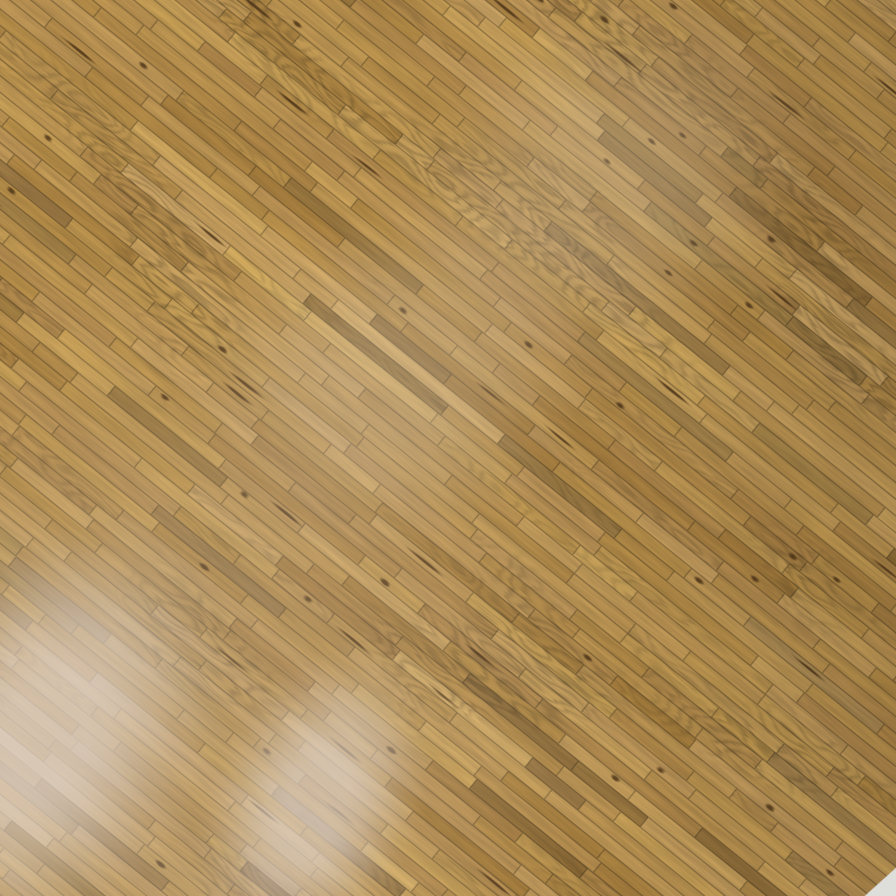
Give the GLSL for this texture, as a Shadertoy shader.

```glsl
const float BOARD_ANGLE = -0.68;
const float BOARD_WIDTH = 0.0145;
const float BOARD_LENGTH = 0.155;
const float LENGTH_JITTER = 0.38;
const float SEAM_WIDTH = 0.0007;
const float SEAM_DEPTH = 0.28;
const float GRAIN_CONTRAST = 0.10;
const float RING_CONTRAST = 0.15;
const float KNOT_SHARE = 0.13;
const float DARK_SHARE = 0.07;
const int SAMPLES = 3;

const vec3 OAK_DARK = vec3(0.615, 0.465, 0.235);
const vec3 OAK_LIGHT = vec3(0.755, 0.610, 0.350);
const vec3 KNOT_COLOR = vec3(0.27, 0.18, 0.08);
const vec3 GLARE_COLOR = vec3(0.87, 0.82, 0.78);
const vec3 WALL_COLOR = vec3(0.87, 0.87, 0.86);

// Glare pools: centre xy, radii zw
const int POOLS = 5;
const vec4 POOL[POOLS] = vec4[](
    vec4(0.05, 0.18, 0.16, 0.20), vec4(0.35, 0.10, 0.10, 0.15),
    vec4(0.10, 0.14, 0.50, 0.44), vec4(0.44, 0.57, 0.20, 0.17),
    vec4(0.68, 0.80, 0.20, 0.17));
const float POOL_STRENGTH[POOLS] = float[](0.72, 0.66, 0.22, 0.24, 0.22);
const float POOL_LEAN = 0.25;

float hash(vec2 p) {
    vec3 v = fract(p.xyx * 0.1031);
    v += dot(v, v.yzx + 33.33);
    return fract((v.x + v.y) * v.z);
}

vec2 gradient(vec2 cell) {
    float a = 6.2832 * hash(cell + 71.0);
    return vec2(cos(a), sin(a));
}

float gradientNoise(vec2 p) {
    vec2 i = floor(p), f = p - i;
    vec2 u = f * f * f * (f * (f * 6.0 - 15.0) + 10.0);
    vec2 e = vec2(1.0, 0.0);
    float a = dot(gradient(i), f);
    float b = dot(gradient(i + e.xy), f - e.xy);
    float c = dot(gradient(i + e.yx), f - e.yx);
    float d = dot(gradient(i + e.xx), f - e.xx);
    return mix(mix(a, b, u.x), mix(c, d, u.x), u.y);
}

// Position of a butt joint along its row, in board lengths
float joint(float index, float row) {
    return index + LENGTH_JITTER * (2.0 * hash(vec2(index, row)) - 1.0);
}

float glareAmount(vec2 uv) {
    float clear = 1.0;
    for (int i = 0; i < POOLS; i++) {
        vec2 d = uv - POOL[i].xy;
        d.x -= POOL_LEAN * d.y;
        float fade = 1.0 - smoothstep(0.25, 1.3, length(d / POOL[i].zw));
        clear *= 1.0 - POOL_STRENGTH[i] * fade;
    }
    return 1.0 - clear;
}

vec3 floorColor(vec2 uv) {
    float c = cos(BOARD_ANGLE), s = sin(BOARD_ANGLE);
    vec2 q = vec2(c * uv.x + s * uv.y, c * uv.y - s * uv.x) + 3.0;

    // Board layout
    float row = floor(q.y / BOARD_WIDTH);
    float along = q.x / BOARD_LENGTH + 9.0 * hash(vec2(row, 5.0));
    float index = floor(along);
    if (along < joint(index, row)) index -= 1.0;
    else if (along > joint(index + 1.0, row)) index += 1.0;
    float start = joint(index, row), end = joint(index + 1.0, row);
    vec2 board = vec2(index, row);
    float across = (fract(q.y / BOARD_WIDTH) - 0.5) * BOARD_WIDTH;

    // Board tone
    float tone = 0.5 * (hash(board + 11.0) + hash(board + 23.0));
    tone += 0.35 * gradientNoise(q * vec2(3.0, 9.0));
    vec3 color = mix(OAK_DARK, OAK_LIGHT, tone);
    color *= 1.0 - 0.15 * step(hash(board + 37.0), DARK_SHARE);
    color.b *= 0.95 + 0.12 * hash(board + 41.0);

    // Straight grain
    vec2 g = q + vec2(3.0 * hash(board + 53.0), 0.0);
    float grain = gradientNoise(g * vec2(9.0, 190.0))
                + 0.7 * gradientNoise(g * vec2(30.0, 430.0));
    color *= 1.0 + GRAIN_CONTRAST * grain;

    // Arched growth rings in scattered patches
    float patchMask = smoothstep(0.05, 0.35, gradientNoise(q * vec2(3.5, 9.0) + 17.0));
    patchMask = max(patchMask, 0.6 * step(hash(board + 61.0), 0.08));
    float field = gradientNoise(q * vec2(13.0, 42.0)) + 0.12 * grain;
    float rings = 0.5 + 0.5 * sin(26.0 * field + 1.5 * hash(board + 67.0));
    color *= 1.0 - RING_CONTRAST * patchMask * rings * rings;

    // Knots and short mineral streaks
    float kind = hash(board + 79.0);
    float spot = mix(start, end, 0.15 + 0.7 * hash(board + 83.0));
    vec2 k = vec2((along - spot) * BOARD_LENGTH,
                  across - 0.5 * BOARD_WIDTH * (hash(board + 89.0) - 0.5));
    vec2 size = kind < 0.4 * KNOT_SHARE ? vec2(0.024, 0.0019) : vec2(0.0065, 0.0030);
    float knot = 1.0 - smoothstep(0.3, 1.2, length(k / size) + 0.4 * grain);
    color = mix(color, KNOT_COLOR, 0.8 * knot * step(kind, KNOT_SHARE));

    // Seams
    float edge = min(0.5 * BOARD_WIDTH - abs(across),
                     min(along - start, end - along) * BOARD_LENGTH);
    color *= 1.0 - SEAM_DEPTH * (1.0 - smoothstep(0.0, 2.0 * SEAM_WIDTH, edge));

    // Room light and reflected windows
    color *= 1.03 - 0.10 * smoothstep(0.45, 1.1, uv.x);
    float glare = glareAmount(uv) * (0.9 + 0.2 * hash(board + 97.0));
    color = mix(color, GLARE_COLOR, min(glare, 0.9));

    // Wall corner
    float wall = 0.9 * (uv.x - 0.965) - uv.y;
    return mix(color, WALL_COLOR, smoothstep(-0.001, 0.001, wall));
}

void mainImage(out vec4 fragColor, in vec2 fragCoord) {
    vec3 sum = vec3(0.0);
    for (int j = 0; j < SAMPLES; j++)
        for (int i = 0; i < SAMPLES; i++) {
            vec2 offset = (vec2(i, j) + 0.5) / float(SAMPLES) - 0.5;
            sum += floorColor((fragCoord + offset) / iResolution.y);
        }
    fragColor = vec4(sum / float(SAMPLES * SAMPLES), 1.0);
}
```
